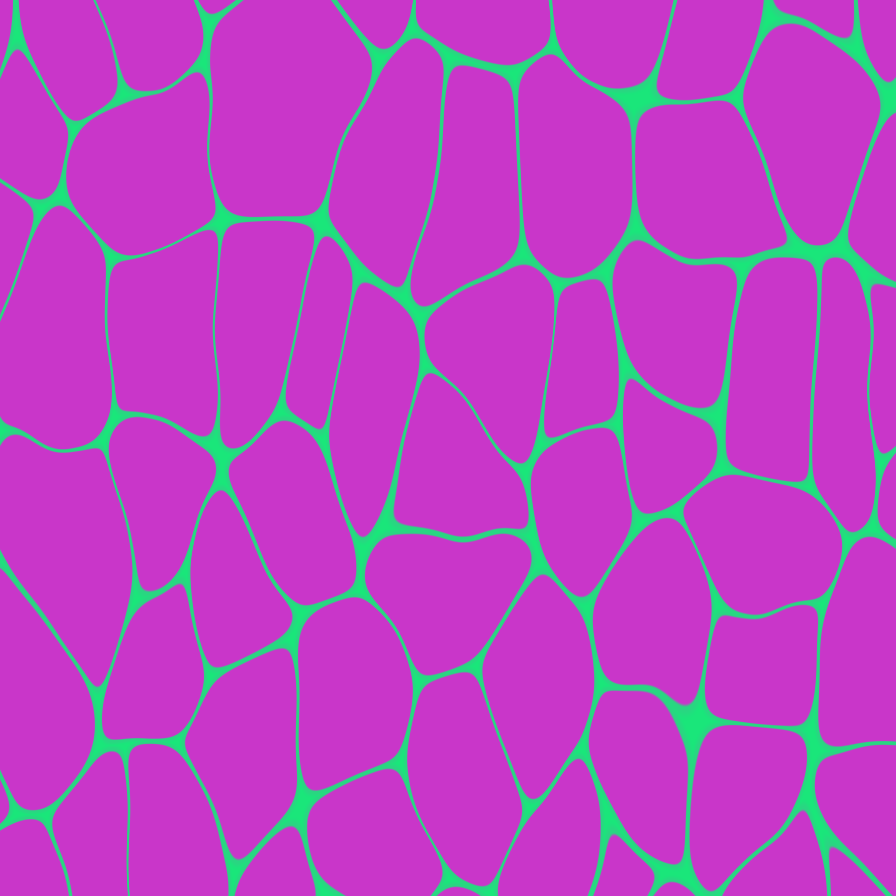
This pattern is drawn by a Shadertoy shader. Its source:

```glsl
// Tall, rounded cells split by thin green walls that swell at the junctions.
// A warped, stretched Voronoi layout; the distances to all walls of a cell are
// blended by an exponential smooth minimum, which rounds the cell corners.

#define CELLS vec2(8.6, 5.4)     // cells across and up the canvas
#define WALL_THIN 0.008          // half width of the walls, in cell units
#define WALL_THICK 0.020
#define ROUNDING 0.060           // softness of the cell corners
#define WARP_AMOUNT 0.26         // bending of the walls
#define WARP_SCALE 1.4
#define CELL_COLOR vec3(0.79, 0.21, 0.79)
#define WALL_COLOR vec3(0.10, 0.90, 0.48)
#define WALL_RIM_MIX 0.91        // share of wall colour near the rim

// Integer hash: two random values in 0..1 per lattice point
vec2 hash2(vec2 lattice) {
    uvec2 v = uvec2(ivec2(lattice) + 512);
    for (int i = 0; i < 2; i++) {
        v = v * 1664525u + 1013904223u;
        v.x += v.y * 1664525u;
        v.y += v.x * 1664525u;
        v ^= v >> 16u;
    }
    return vec2(v & 65535u) / 65535.0;
}

// Smooth value noise with two channels
vec2 noise2(vec2 p) {
    vec2 i = floor(p), f = fract(p);
    f = f * f * f * (f * (f * 6.0 - 15.0) + 10.0);
    vec2 low = mix(hash2(i), hash2(i + vec2(1, 0)), f.x);
    vec2 high = mix(hash2(i + vec2(0, 1)), hash2(i + vec2(1, 1)), f.x);
    return mix(low, high, f.y);
}

// Smoothly blended distance from p to the walls of its Voronoi cell
float wallDistance(vec2 p) {
    vec2 base = floor(p);

    // Find the nearest seed
    vec2 nearest = vec2(0.0), nearestId = vec2(0.0);
    float best = 1e5;
    for (int y = -2; y <= 2; y++)
    for (int x = -2; x <= 2; x++) {
        vec2 id = base + vec2(x, y);
        vec2 toSeed = id + hash2(id) - p;
        float d = dot(toSeed, toSeed);
        if (d < best) {
            best = d;
            nearest = toSeed;
            nearestId = id;
        }
    }

    // Blend the distances to the bisectors with the other seeds
    float sum = 0.0;
    for (int y = -2; y <= 2; y++)
    for (int x = -2; x <= 2; x++) {
        vec2 id = nearestId + vec2(x, y);
        if (x == 0 && y == 0) continue;
        vec2 toSeed = id + hash2(id) - p;
        vec2 apart = toSeed - nearest;
        float d = dot(0.5 * (nearest + toSeed), apart) / max(length(apart), 1e-4);
        sum += exp(-d / ROUNDING);
    }
    return -ROUNDING * log(max(sum, 1e-20));
}

void mainImage(out vec4 fragColor, in vec2 fragCoord) {
    // Stretched cell space with gently bent axes
    vec2 p = fragCoord / iResolution.y * CELLS;
    p += WARP_AMOUNT * (noise2(p * WARP_SCALE + 31.0) - 0.5);

    // Wall of varying width, with a smooth edge about one pixel wide
    float halfWidth = mix(WALL_THIN, WALL_THICK, noise2(p * 0.9 + 77.0).x);
    float depth = halfWidth - wallDistance(p);
    float soft = 0.65 * CELLS.x / iResolution.y;
    float cover = smoothstep(-soft, soft, depth);

    // Purer green in the middle of the wide junctions
    float purity = mix(WALL_RIM_MIX, 1.0, smoothstep(0.01, 0.04, depth));
    fragColor = vec4(mix(CELL_COLOR, WALL_COLOR, cover * purity), 1.0);
}
```
